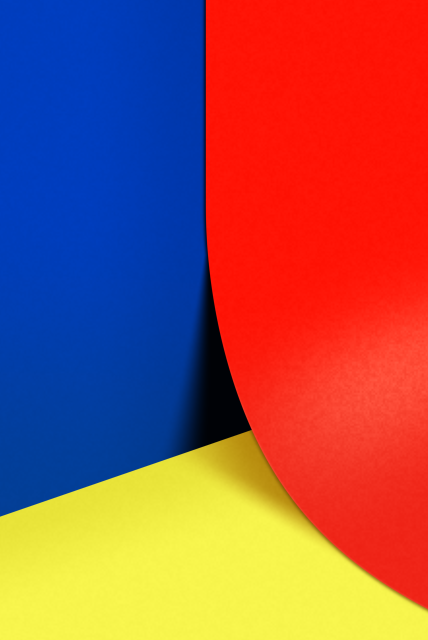
This background is drawn by a WebGL 1 fragment shader. Its source:

```glsl
precision highp float;
uniform vec2 u_resolution;

float hash(vec2 p) {
  vec3 q = fract(vec3(p.xyx) * 0.1031);
  q += dot(q, q.yzx + 33.33);
  return fract((q.x + q.y) * q.z);
}

float noise(vec2 p) {
  vec2 i = floor(p);
  vec2 f = fract(p);
  f = f * f * (3.0 - 2.0 * f);
  return mix(mix(hash(i), hash(i + vec2(1.0, 0.0)), f.x),
             mix(hash(i + vec2(0.0, 1.0)), hash(i + 1.0), f.x), f.y);
}

// Paper grain, centred on zero
float grain(vec2 p) {
  return 0.6 * noise(p * 330.0) + 0.4 * noise(p * 150.0) - 0.5;
}

float cover(float dist, float pixel) {
  return smoothstep(-0.7 * pixel, 0.7 * pixel, dist);
}

float bell(float x, float width) {
  return exp(-x * x / (width * width));
}

// Horizontal position of the curled sheet's edge at height y
float curlEdge(float y) {
  float d = max(0.68 - y, 0.0);
  return 0.3216 + d * d * (0.55 + 2.0 * d * d * d * d);
}

// Signed distance to the curled edge, positive on the sheet
float curlDistance(vec2 p) {
  float d = max(0.68 - p.y, 0.0);
  float slope = d * (1.1 + 12.0 * d * d * d * d);
  return (p.x - curlEdge(p.y)) / sqrt(1.0 + slope * slope);
}

// Blue wall with the widening shadow beside the sheet
vec3 wallColor(vec2 p, float curl) {
  vec3 low = vec3(0.01, 0.245, 0.59);
  vec3 high = vec3(0.0, 0.24, 0.745);
  vec3 color = mix(low, high, smoothstep(0.18, 0.72, p.y));
  color *= 1.0 - 0.1 * smoothstep(0.12, 0.32, p.x);
  float k = max(0.61 - p.y, 0.0);
  float center = 0.323 - 0.06 * k - 0.17 * k * k;
  float soft = 0.004 + 0.11 * k;
  float shadow = smoothstep(-soft, soft, p.x - center);
  shadow = max(shadow, 0.75 * bell(curl, 0.004));
  return mix(color, vec3(0.0, 0.008, 0.025), shadow);
}

// Yellow floor with the soft shadow under the sheet
vec3 floorColor(vec2 p, float curl, float back) {
  vec3 near = vec3(0.97, 0.96, 0.30);
  vec3 far = vec3(0.91, 0.89, 0.22);
  vec3 color = mix(near, far, smoothstep(-0.15, 0.0, back));
  float ray = p.y - 0.271 + 0.566 * (p.x - 0.299);
  float shadow = smoothstep(-0.018, 0.035, ray);
  shadow *= 1.0 - 0.75 * smoothstep(0.0, 0.12, -curl);
  color = mix(color, vec3(0.68, 0.48, 0.02), 0.85 * shadow);
  return mix(color, vec3(0.45, 0.27, 0.01), 0.6 * bell(curl, 0.004));
}

// Red sheet with a diagonal sheen across its bend
vec3 sheetColor(vec2 p, float curl, float texture) {
  vec3 flatRed = vec3(1.0, 0.075, 0.02);
  vec3 bentRed = vec3(0.94, 0.14, 0.09);
  vec3 color = mix(bentRed, flatRed, smoothstep(0.2, 0.55, p.y));
  float across = p.y - 0.336 - 0.375 * (p.x - 0.39);
  float sheen = bell(across, across > 0.0 ? 0.10 : 0.13);
  sheen *= smoothstep(0.30, 0.62, p.x);
  color += sheen * vec3(0.02, 0.21, 0.18);
  color += texture * (0.03 + 0.07 * sheen) * vec3(0.5, 1.0, 0.9);
  float rim = bell(curl - 0.001, 0.0015) * smoothstep(0.6, 0.3, p.y);
  return color + rim * vec3(0.0, 0.07, 0.05);
}

void main() {
  vec2 p = gl_FragCoord.xy / u_resolution.y;
  float pixel = 1.0 / u_resolution.y;
  float texture = grain(p);
  float curl = curlDistance(p);
  float back = (p.y - 0.1927 - 0.3446 * p.x) / 1.058;

  vec3 wall = wallColor(p, curl) * (1.0 + 0.04 * texture);
  vec3 ground = floorColor(p, curl, back) + 0.02 * texture;
  vec3 color = mix(ground, wall, cover(back, pixel));
  color = mix(color, sheetColor(p, curl, texture), cover(curl, pixel));
  gl_FragColor = vec4(clamp(color, 0.0, 1.0), 1.0);
}
```
